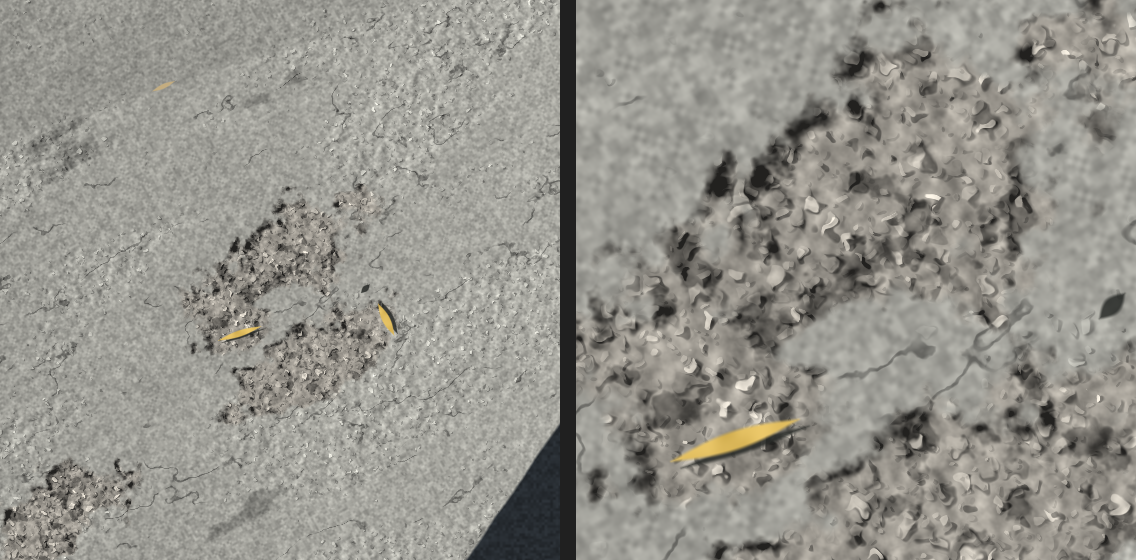
Left, the full canvas; right, a detail of the centre.
Write a WebGL 1 fragment shader that draws this texture.

```glsl
precision highp float;
uniform vec2 u_resolution;

float hash(vec2 p) {
  return fract(sin(dot(p, vec2(127.1, 311.7))) * 43758.5453);
}

float noise(vec2 p) {
  vec2 i = floor(p), f = fract(p);
  f = f * f * (3.0 - 2.0 * f);
  return mix(mix(hash(i), hash(i + vec2(1, 0)), f.x),
             mix(hash(i + vec2(0, 1)), hash(i + vec2(1, 1)), f.x), f.y);
}

vec2 turn(vec2 p, float a) {
  return vec2(cos(a) * p.x + sin(a) * p.y, cos(a) * p.y - sin(a) * p.x);
}

float fbm(vec2 p) {
  float sum = 0.0, amp = 0.53;
  for (int i = 0; i < 4; i++) {
    sum += amp * noise(p);
    p = 2.0 * turn(p, 0.64) + 7.3;
    amp *= 0.5;
  }
  return sum;
}

// Positive inside a tilted ellipse, 1 at its centre
float ellipse(vec2 p, vec2 centre, vec2 radius, float angle) {
  return 1.0 - length(turn(p - centre, angle) / radius);
}

// Broken asphalt: lobes in the middle and a corner of loose gravel
float pit(vec2 p) {
  float d = ellipse(p, vec2(0.51, 0.54), vec2(0.2, 0.08), 0.62);
  d = max(d, ellipse(p, vec2(0.42, 0.43), vec2(0.065, 0.065), 0.3));
  d = max(d, ellipse(p, vec2(0.54, 0.345), vec2(0.17, 0.07), 0.55));
  d = max(d, ellipse(p, vec2(0.07, 0.06), vec2(0.18, 0.085), 0.6));
  return smoothstep(0.0, 0.3, d + fbm(p * 17.0) + 0.9 * fbm(p * 48.0) - 0.95);
}

// Angular chips lit from the left, as an offset in brightness
float stones(vec2 p, float cover) {
  float tone = 0.0;
  for (int k = 0; k < 9; k++) {
    vec2 cell = floor(p) + vec2(mod(float(k), 3.0), floor(float(k) / 3.0)) - 1.0;
    vec2 offset = p - cell - vec2(hash(cell), hash(cell + 5.2));
    vec2 d = turn(offset, 6.28 * hash(cell + 1.7));
    float size = 0.2 + 0.34 * hash(cell + 9.1);
    float present = smoothstep(0.0, 0.1, cover - hash(cell + 3.4));
    float shade = 1.0 - smoothstep(size * 0.6, size * 1.1, length(offset - vec2(0.25, -0.16)));
    float body = length(d) * 0.5 + max(abs(d.x) * 0.5, abs(d.y) * 0.9);
    body = 1.0 - smoothstep(size * 0.7, size * 1.05, body);
    tone = mix(tone, -0.3, 0.75 * present * shade);
    tone = mix(tone, 0.36 * pow(hash(cell + 6.6), 2.5) - 0.05, present * body);
  }
  return tone;
}

float leaf(vec2 p, vec2 a, vec2 b, float width) {
  vec2 ab = b - a;
  float t = clamp(dot(p - a, ab) / dot(ab, ab), 0.0, 1.0);
  float d = length(p - a - ab * t) - width * sin(3.14 * t);
  return 1.0 - smoothstep(-0.0015, 0.0015, d);
}

void main() {
  vec2 p = gl_FragCoord.xy / u_resolution;
  vec2 along = turn(p, 0.5);
  float streak = fbm(along * vec2(3.0, 10.0) + 2.0);
  float blotch = fbm(p * 28.0);
  // Worn surface, darker past the seam at the upper left
  float seam = p.y - 0.755 - 0.327 * p.x + 0.025 * (blotch - 0.5);
  float oldRoad = smoothstep(-0.015, 0.015, seam);
  float grey = 0.645 + 0.04 * (p.x - 0.5) + 0.07 * (streak - 0.5);
  grey += 0.06 * (blotch - 0.5) - 0.045 * oldRoad;
  grey -= 0.04 * (1.0 - smoothstep(0.0, 0.012, abs(seam))) * blotch;
  // Fine aggregate, embossed by light from the left
  float rough = smoothstep(0.4, 0.62, streak) * (1.0 - 0.8 * oldRoad);
  float relief = fbm(along * 75.0) - fbm(along * 75.0 + vec2(-0.4, 0.35));
  vec2 warp = 0.7 * vec2(noise(p * 170.0), noise(p * 170.0 + 40.0));
  grey += 0.15 * (noise(along * 250.0) - 0.5) + 0.07 * (noise(along * 120.0) - 0.5);
  grey += (0.1 + 0.24 * rough) * relief + 0.65 * stones(p * 120.0 + warp, 0.04 + 0.36 * rough);
  // Oily stains
  float stain = ellipse(p, vec2(0.11, 0.74), vec2(0.1, 0.045), 0.5);
  stain = max(stain, ellipse(p, vec2(0.458, 0.825), vec2(0.035, 0.016), 0.2));
  stain = max(stain, ellipse(p, vec2(0.53, 0.867), vec2(0.045, 0.018), -0.3));
  stain = max(stain, ellipse(p, vec2(0.46, 0.1), vec2(0.12, 0.023), 0.65));
  stain += 2.6 * (fbm(along * vec2(22.0, 50.0)) - 0.56);
  grey -= 0.13 * smoothstep(0.0, 0.6, stain);
  // Short ragged cracks
  float vein = abs(fbm(along * vec2(7.0, 15.0) + 13.0) + 0.12 * fbm(p * 60.0) - 0.56);
  float crackZone = smoothstep(0.48, 0.6, fbm(p * 22.0 + 4.0)) * (1.0 - oldRoad);
  grey -= 0.2 * crackZone * (1.0 - smoothstep(0.003, 0.017, vein));
  // Broken patches with dark gaps and a shaded left rim
  float hole = pit(p);
  float rim = clamp(hole - pit(p + vec2(-0.009, 0.004)), 0.0, 1.0);
  float rubble = 0.6 + 0.14 * (blotch - 0.5) + 0.15 * (noise(along * 210.0) - 0.5) + 0.4 * relief;
  rubble += 1.1 * stones(p * 82.0 + warp, 0.65) + 0.5 * stones(p * 150.0 + warp, 0.5);
  rubble -= 0.24 * smoothstep(0.57, 0.68, fbm(p * 52.0 + 9.0));
  grey = mix(grey, rubble, 0.9 * hole) - 0.5 * rim * smoothstep(0.42, 0.6, fbm(p * 32.0 + 3.0));
  vec3 col = max(grey, 0.13) * mix(vec3(1.0, 0.997, 0.955), vec3(1.02, 0.99, 0.935), hole);
  // Fallen leaves and their shadows
  vec2 lowTip = vec2(0.39, 0.392), highTip = vec2(0.466, 0.417);
  vec2 top = vec2(0.675, 0.458), bottom = vec2(0.704, 0.401);
  float dark = leaf(p - vec2(0.006, 0.003), top, bottom, 0.007);
  dark = max(dark, leaf(p, vec2(0.645, 0.477), vec2(0.66, 0.492), 0.005));
  dark = max(dark, leaf(p + vec2(-0.006, 0.004), lowTip, highTip, 0.003));
  col = mix(col, vec3(0.15, 0.16, 0.15), 0.85 * dark);
  float yellow = max(leaf(p, lowTip, highTip, 0.0055), leaf(p, top, bottom, 0.007));
  col = mix(col, vec3(0.87, 0.73, 0.36) + 0.12 * (noise(p * 90.0) - 0.5), yellow);
  float dry = leaf(p, vec2(0.272, 0.837), vec2(0.312, 0.855), 0.004);
  col = mix(col, vec3(0.77, 0.68, 0.5), dry);
  // Deep shade across the lower right corner
  float side = dot(p - vec2(0.833, 0.0), vec2(0.826, -0.563));
  vec3 shade = vec3(0.15, 0.17, 0.19) * (0.8 + 0.4 * noise(p * 200.0));
  col = mix(col, shade, smoothstep(-0.003, 0.003, side + 0.004 * (blotch - 0.5)));
  gl_FragColor = vec4(col, 1.0);
}
```
